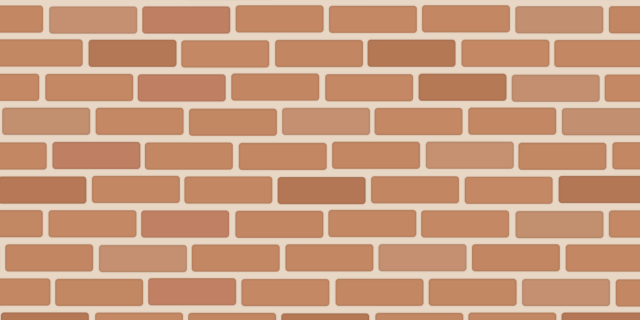
Write a Shadertoy shader that draws this pattern.

```glsl
// Running-bond brick wall with rounded clay bricks in four tones and pale mortar.

float hash(vec2 p) {
    p = fract(p * vec2(0.1031, 0.1137) + 0.37);
    p += dot(p, p.yx + 33.33);
    return fract((p.x + p.y) * p.x * 7.31);
}

float roundedBox(vec2 p, vec2 halfSize, float radius) {
    vec2 d = abs(p) - halfSize + radius;
    return length(max(d, 0.0)) + min(max(d.x, d.y), 0.0) - radius;
}

vec3 brickColor(vec2 id) {
    vec3 clay = vec3(0.765, 0.530, 0.390);
    vec3 dark = vec3(0.710, 0.470, 0.335);
    vec3 red  = vec3(0.750, 0.500, 0.385);
    vec3 pale = vec3(0.765, 0.563, 0.440);

    // Accents recur along each course: every third brick on odd rows, fourth on even
    ivec2 cell = ivec2(id) + 24;
    bool oddRow = cell.y % 2 == 1;
    int phase = cell.y % 6 < 3 ? 1 : 0;
    int spacing = oddRow ? 3 : 4;
    if (cell.x % spacing == phase) {
        if (oddRow) return cell.y % 4 == 1 ? dark : pale;
        return (cell.x / 4) % 2 == 0 ? red : pale;
    }

    // A few stray accents among the plain bricks
    if (hash(id + 51.0) > 0.86) {
        float pick = hash(id + 87.0);
        return pick < 0.33 ? dark : pick < 0.66 ? red : pale;
    }
    return clay;
}

void mainImage(out vec4 fragColor, in vec2 fragCoord) {
    vec2 uv = fragCoord / iResolution.y;
    uv.y = 1.0 - uv.y;
    vec2 pitch = vec2(0.2917, 0.1066);

    // Courses alternate by half a brick, with a slow drift and a four-row stagger
    float y = (uv.y - 0.0074) / pitch.y;
    float row = floor(y);
    float shift = 0.5 - 0.5 * mod(row, 2.0);
    shift += 0.0089 * row - 0.095 + 0.116 * fract((row - 1.0) / 4.0);
    float x = uv.x / pitch.x - shift;
    vec2 id = vec2(floor(x), row);

    // Each brick sits slightly off its grid position
    vec2 local = (vec2(x, y) - id - 0.5) * pitch;
    local += (vec2(hash(id + 13.0), hash(id + 29.0)) - 0.5) * 0.004;
    float d = roundedBox(local, vec2(0.1374, 0.0424), 0.0105);

    // Soft darker rim on the brick and a faint shadow on the mortar
    vec3 brick = brickColor(id);
    brick *= 1.0 + 0.016 * (hash(id + 71.0) - 0.5);
    brick *= 1.0 - 0.06 * smoothstep(-0.008, -0.001, d);
    vec3 mortar = vec3(0.910, 0.843, 0.772);
    mortar *= 1.0 - 0.04 * (1.0 - smoothstep(0.0, 0.006, d));

    float edge = max(0.0025, 0.8 / iResolution.y);
    fragColor = vec4(mix(brick, mortar, smoothstep(-edge, edge, d)), 1.0);
}
```
